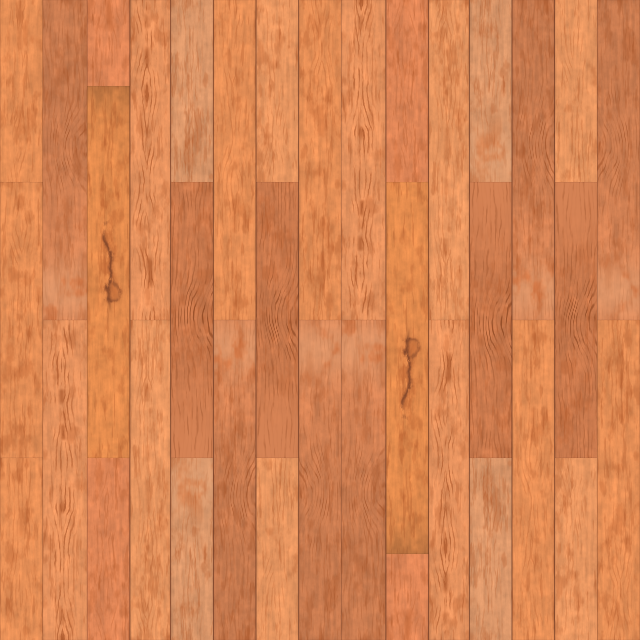
A Shadertoy shader for this texture:

```glsl
// Orange-brown wooden floor: fifteen planks across, staggered end joints, grain and knots.

const float COLUMNS = 15.0;
const float HALF_SET = 7.0;   // columns 8..14 repeat columns 1..7 upside down

// Board kinds
const int BROWN = 0, TAN = 1, ORANGE = 2, PALE = 3, FLAME = 4, GREY = 5, KNOT = 6, RED = 7;
const vec3 WOOD[8] = vec3[8](
    vec3(0.80, 0.48, 0.305), vec3(0.84, 0.515, 0.335), vec3(0.90, 0.56, 0.34),
    vec3(0.91, 0.59, 0.38), vec3(0.91, 0.58, 0.375), vec3(0.85, 0.585, 0.41),
    vec3(0.89, 0.545, 0.305), vec3(0.885, 0.53, 0.345));
// Two boards for each of the eight source columns
const int KINDS[16] = int[16](ORANGE, ORANGE, TAN, FLAME, RED, KNOT, FLAME, PALE,
                              GREY, BROWN, ORANGE, TAN, PALE, BROWN, ORANGE, TAN);
const vec3 RUST = vec3(0.70, 0.36, 0.18);
const vec3 DARK = vec3(0.42, 0.22, 0.14);
const vec3 BLEACHED = vec3(0.91, 0.67, 0.50);

float hash(vec2 p) {
    vec3 q = fract(p.xyx * 0.1031);
    q += dot(q, q.yzx + 33.33);
    return fract((q.x + q.y) * q.z);
}

float noise(vec2 p) {
    vec2 i = floor(p), f = fract(p);
    f = f * f * (3.0 - 2.0 * f);
    return mix(mix(hash(i), hash(i + vec2(1, 0)), f.x),
               mix(hash(i + vec2(0, 1)), hash(i + vec2(1, 1)), f.x), f.y);
}

float fbm(vec2 p) {
    float sum = 0.0, gain = 0.533;
    for (int i = 0; i < 4; i++) {
        sum += gain * noise(p);
        p = p * 2.03 + 17.0;
        gain *= 0.5;
    }
    return sum;
}

// Left edge of a column; two seams in each set sit slightly to the right
float seamX(float i) {
    float k = mod(i, HALF_SET);
    return i / COLUMNS + ((k == 2.0 || k == 3.0) ? 0.003 : 0.0);
}

float lineMask(float d, float halfWidth, float px) {
    return 1.0 - smoothstep(max(halfWidth - px, 0.0), halfWidth + px, abs(d));
}

float bell(float x, float width) { return exp(-x * x / (width * width)); }

float contour(float field) {
    return smoothstep(0.45, 0.95, abs(fract(field) * 2.0 - 1.0));
}

// Narrow nested rings along the plank centre, broken along their length
float flameGrain(float u, float s, float seed) {
    float r = abs(u - 0.4 - 0.14 * noise(vec2(seed, s * 9.0)));
    float field = r * 10.0 + 3.5 * noise(vec2(seed + 5.0, s * 14.0)) + 0.9 * fbm(vec2(u * 5.0, s * 45.0));
    float broken = smoothstep(0.35, 0.65, fbm(vec2(u * 6.0 + seed, s * 32.0)));
    float core = bell(r, 0.06) * smoothstep(0.65, 0.85, noise(vec2(seed + 9.0, s * 34.0)));
    return contour(field) * broken * (1.0 - smoothstep(0.12, 0.4, r)) + core;
}

// Faint straight lines, stronger where they bulge around a swirl
float swirlGrain(float u, float s, float seed, float swirlAt) {
    float bump = bell(length(vec2((u - 0.72) * 1.7, (s - swirlAt) * 20.0)), 1.0);
    float field = u * 10.0 + 4.0 * bump + 2.2 * fbm(vec2(u * 3.0 + seed, s * 16.0));
    float broken = smoothstep(0.4, 0.68, fbm(vec2(u * 8.0 + seed, s * 34.0)));
    return contour(field) * (0.08 + 0.75 * bump * (0.4 + broken) + 0.6 * broken);
}

// Small knot with a ragged crack and a reddish halo: x is dark, y is rusty
vec2 knotMark(float u, float s) {
    float wobble = fbm(vec2(u * 4.0, s * 40.0)) - 0.5;
    float rag = fbm(vec2(u * 9.0 + 5.0, s * 60.0));
    float r = length(vec2((u - 0.56) * 0.067, (s - 0.32) * 0.7)) + wobble * 0.022;
    float ring = bell(r - 0.011, 0.003) * smoothstep(0.4, 0.65, rag);
    float reach = smoothstep(0.18, 0.25, s) * (1.0 - smoothstep(0.31, 0.36, s));
    float center = 0.48 + 0.24 * (noise(vec2(3.0, s * 22.0)) - 0.5);
    float crack = bell(u - center + wobble * 0.3, 0.05) * reach * smoothstep(0.3, 0.55, rag);
    float halo = bell(u - 0.5 + wobble * 0.6, 0.24) * reach;
    return vec2(min(0.6 * ring + crack, 1.0), halo * smoothstep(0.25, 0.7, rag) * 1.3);
}

// u: across the board, s: distance along it from its start
vec3 boardColor(int kind, float u, float s, float seed) {
    vec3 col = WOOD[kind];
    float blotch = fbm(vec2(u * 2.5 + seed, s * 22.0));
    float fibre = fbm(vec2(u * 15.0 + seed, s * 24.0 + seed));
    float mottle = fbm(vec2(u * 8.0 + seed, s * 110.0));
    float stain = smoothstep(0.54, 0.78, fbm(vec2(u * 5.0 + seed * 2.0, s * 34.0 + 40.0)));
    float streak = smoothstep(0.6, 0.78, fbm(vec2(u * 13.0 + seed, s * 26.0 + 9.0)));
    col *= 1.0 + 0.12 * (blotch - 0.5) + 0.17 * (fibre - 0.5) + 0.13 * (mottle - 0.5);
    col = mix(col, RUST, 0.34 * stain + 0.34 * streak);

    if (kind == FLAME) col = mix(col, RUST * 0.95, min(0.65 * flameGrain(u, s, seed), 0.8));
    else if (kind == BROWN) {
        col = mix(col, WOOD[TAN], 0.9 * smoothstep(0.25, 0.42, s));
        col = mix(col, RUST * 0.8, 0.5 * swirlGrain(u, s, seed, 0.21));
    } else if (kind == TAN) {
        col *= 1.0 - 0.06 * smoothstep(0.12, 0.3, s);
        col = mix(col, RUST * 0.9, 0.42 * swirlGrain(u, s, seed, 0.27));
    } else if (kind == KNOT) {
        vec2 mark = knotMark(u, s);
        col = mix(col, RUST, 0.5 * min(mark.y, 1.0));
        col = mix(col, DARK, 0.7 * mark.x);
        col *= 1.0 - 0.18 * exp(-s * 35.0);
    } else col = mix(col, RUST, 0.3 * flameGrain(u, s, seed));

    // Bleached and rusty patches near the board start
    if (kind == GREY || kind == TAN) {
        vec3 patchColor = mix(RUST * 1.2, BLEACHED, smoothstep(0.3, 0.5, blotch));
        col = mix(col, patchColor, 0.42 * bell(s - 0.045, 0.045));
    }
    return col;
}

void mainImage(out vec4 fragColor, in vec2 fragCoord) {
    vec2 uv = fragCoord / iResolution.xy;
    float px = 0.5 / min(iResolution.x, iResolution.y);

    // Column and position across it
    float column = floor(uv.x * COLUMNS);
    if (uv.x < seamX(column)) column -= 1.0;
    float left = seamX(column), right = seamX(column + 1.0);
    float u = (uv.x - left) / (right - left);
    bool flipped = column > HALF_SET;
    float source = flipped ? column - HALF_SET : column;
    float t = flipped ? uv.y : 1.0 - uv.y;

    // Two boards per column, wrapping vertically
    bool odd = mod(source, 2.0) == 1.0;
    float a = odd ? 0.5 : (source == 2.0 ? 0.135 : 0.285);
    float b = odd ? 1.0 : 0.715;
    bool second = t >= a && t < b;
    float s = second ? t - a : fract(t - b);
    float len = second ? b - a : 1.0 - b + a;
    int index = int(source) * 2 + (second ? 1 : 0);
    // The first tan board lies the other way round; the last column is mirrored
    float along = index == 2 ? len - s : s;
    float across = source == HALF_SET ? 1.0 - u : u;
    vec3 col = boardColor(KINDS[index], across, along, float(index) * 7.31 + 3.0);

    // End joints, then long seams of varying depth
    col = mix(col, DARK, 0.1 * lineMask(min(s, len - s), 0.0009, px));
    float d = min(uv.x - left, right - uv.x);
    float depth = abs(column + step(0.5, u) - 8.0);
    float strength = (depth >= 1.0 && depth <= 5.0) ? 0.68 : 0.3;
    col *= 1.0 - 0.1 * strength * exp(-d * 400.0);
    col = mix(col, DARK, strength * lineMask(d, 0.0008, px));
    fragColor = vec4(col, 1.0);
}
```
